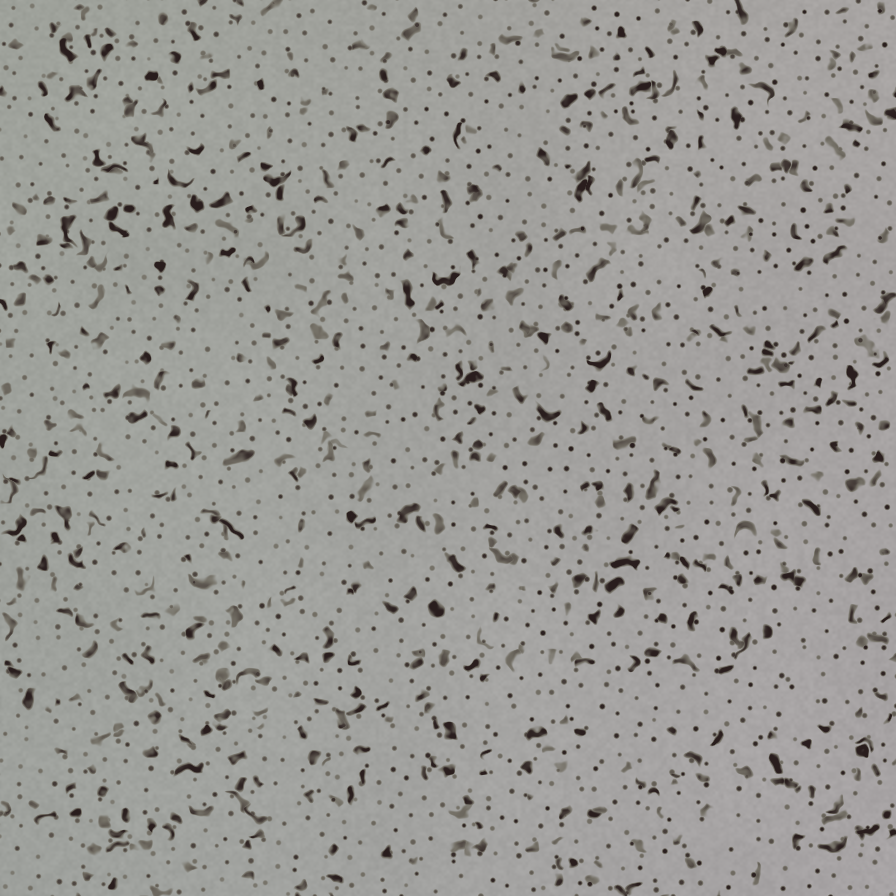
This texture is drawn by a Shadertoy shader. Its source:

```glsl
float hash(vec2 p) {
    return fract(sin(dot(p, vec2(127.1, 311.7))) * 43758.55);
}

vec2 hash2(vec2 p) {
    return vec2(hash(p), hash(p + 37.3));
}

float noise(vec2 p) {
    vec2 i = floor(p), f = fract(p);
    f = f * f * (3.0 - 2.0 * f);
    return mix(mix(hash(i), hash(i + vec2(1, 0)), f.x),
               mix(hash(i + vec2(0, 1)), hash(i + vec2(1, 1)), f.x), f.y);
}

// Small round pinholes on a jittered, slightly turned grid
float pinholes(vec2 p) {
    p = mat2(0.97, 0.24, -0.24, 0.97) * p;
    vec2 cell = floor(p * 43.0);
    float depth = 0.0;
    for (int y = -1; y <= 1; y++)
    for (int x = -1; x <= 1; x++) {
        vec2 id = cell + vec2(x, y);
        vec2 centre = (id + 0.14 + 0.72 * hash2(id)) / 43.0;
        float radius = mix(0.0021, 0.0031, hash(id + 5.7));
        float hole = smoothstep(0.0014, -0.0016, length(p - centre) - radius);
        float strength = mix(0.4, 0.95, hash(id + 9.1)) * step(hash(id + 2.9), 0.94);
        depth = max(depth, hole * strength);
    }
    return depth;
}

// Ragged, bent pits: soft capsules leaning mostly up to the right
float pits(vec2 p, float cells, float share, float reach, float seed) {
    vec2 cell = floor(p * cells);
    float depth = 0.0;
    for (int y = -1; y <= 1; y++)
    for (int x = -1; x <= 1; x++) {
        vec2 id = cell + vec2(x, y);
        vec2 key = id + seed;
        float present = step(hash(key + 3.1), share * (0.6 + 0.8 * noise(key * 0.45)));
        vec2 q = p - (id + 0.05 + 0.9 * hash2(key)) / cells;
        float angle = 0.85 + 3.0 * (hash(key + 7.7) - 0.5);
        float c = cos(angle), s = sin(angle);
        q = vec2(c * q.x + s * q.y, c * q.y - s * q.x);

        float size = hash(key + 11.9);
        float halfLength = reach * mix(0.15, 1.0, size * size);
        q.y += (hash(key + 15.3) - 0.5) * 90.0 * q.x * q.x;
        q.x -= clamp(q.x, -halfLength, halfLength);
        float radius = mix(0.0028, 0.0048, hash(key + 19.1));
        float hole = smoothstep(0.0021, -0.0026, length(q) - radius);
        float strength = mix(0.38, 1.0, hash(key + 23.5));
        depth = max(depth, present * hole * strength);
    }
    return depth;
}

void mainImage(out vec4 fragColor, in vec2 fragCoord) {
    vec2 uv = fragCoord / iResolution.y;

    // Painted board: faint tint drift and fine mottling
    vec3 board = mix(vec3(0.625, 0.637, 0.615), vec3(0.655, 0.64, 0.64),
                     smoothstep(0.0, 1.1, uv.x));
    board += vec3(0.005, 0.003, 0.014) * (0.5 - uv.y);
    board += 0.022 * (noise(uv * 7.0) - 0.5);
    board += 0.03 * (noise(uv * 190.0) - 0.5) + 0.02 * (noise(uv * 330.0) - 0.5);

    // Warped coordinates give the pits crumbled outlines
    vec2 warp = vec2(noise(uv * 115.0), noise(uv * 115.0 + 51.0)) - 0.5;
    vec2 p = uv + 0.008 * warp;
    float pitted = max(pits(p, 25.0, 0.62, 0.013, 0.0),
                       pits(p, 33.0, 0.30, 0.007, 71.0));
    pitted *= 0.6 + 0.75 * noise(uv * 130.0 + 17.0);
    float holes = pinholes(uv) * mix(0.75, 1.0, smoothstep(0.1, 0.8, uv.x));
    float depth = clamp(max(pitted, holes), 0.0, 1.0);

    // Shade from board through olive to brown-black
    vec3 olive = vec3(0.46, 0.445, 0.405);
    vec3 shadow = vec3(0.16, 0.115, 0.115);
    vec3 color = mix(board, olive, smoothstep(0.0, 0.42, depth));
    color = mix(color, shadow, smoothstep(0.32, 0.95, depth));
    fragColor = vec4(color, 1.0);
}
```
